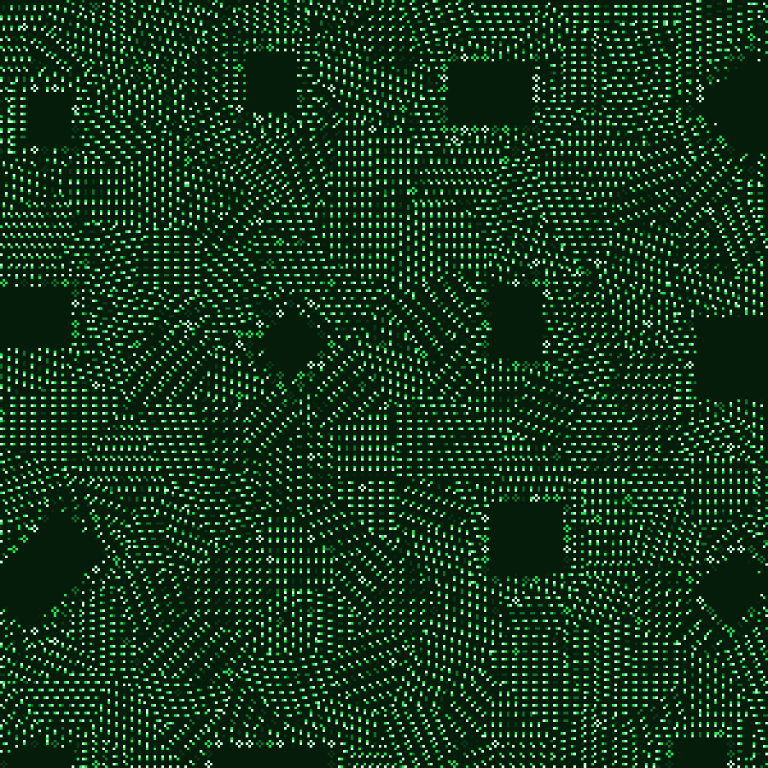
Reproduce this pattern procedurally as a Shadertoy shader.

```glsl
// Glowing green automaton: two-cell dashes in patches of differing direction,
// broken by dark boxes and diamonds with small rings along their rims.
// A fine square grid is evaluated cell by cell and supersampled.

const float GRID = 300.0;                       // cells per canvas height
const vec3 DARK   = vec3(0.02, 0.11, 0.04);
const vec3 DIM    = vec3(0.04, 0.21, 0.09);
const vec3 MID    = vec3(0.08, 0.43, 0.18);
const vec3 BRIGHT = vec3(0.12, 0.91, 0.34);
const vec3 PALE   = vec3(0.80, 1.00, 0.86);

vec3 hash3(vec2 p) {
    uvec3 v = uvec3(ivec3(ivec2(floor(p)), 7)) * 1664525u + 1013904223u;
    v.x += v.y * v.z; v.y += v.z * v.x; v.z += v.x * v.y;
    v ^= v >> 16u;
    v.x += v.y * v.z; v.y += v.z * v.x; v.z += v.x * v.y;
    return vec3(v >> 16u) / 65536.0;
}

// Distance to a scattered void, then swap flag and slope of its outward dashes
vec3 voidField(vec2 uv) {
    vec2 g = uv / 0.3 + vec2(0.35, 0.6);
    vec3 place = hash3(floor(g) + 11.0);
    vec3 form = hash3(floor(g) + 60.0);
    vec2 q = (fract(g) - 0.5) * 0.3 - (place.xy - 0.5) * 0.08;
    bool tilted = form.x < 0.45;
    if (tilted) q = vec2(q.x + q.y, q.y - q.x) * 0.7071;
    vec2 e = abs(q) - mix(vec2(0.028), vec2(0.085, 0.055), form.yz);
    if (place.z > 0.75) e += 1.0;               // no void here
    bool sideways = e.x > e.y;
    float slope = tilted ? (sideways ? -1.0 : 1.0) : 0.0;
    return vec3(max(e.x, e.y), !tilted && !sideways ? 1.0 : 0.0, slope);
}

// Nearest patch seed, with a metric that favours straight borders
vec2 patchId(vec2 cell) {
    vec2 p = cell / 24.0, best = vec2(0.0);
    float nearest = 9.0;
    for (int y = -1; y <= 1; y++)
    for (int x = -1; x <= 1; x++) {
        vec2 id = floor(p) + vec2(x, y);
        vec2 a = abs(id + hash3(id + 200.0).xy - p);
        float d = max(max(a.x, a.y), 0.7071 * (a.x + a.y));
        if (d < nearest) { nearest = d; best = id; }
    }
    return best;
}

// Staggered dashes, two lit cells in every four, on lines of a given slope
vec3 dashes(vec2 cell, bool swapAxes, float slope, vec3 seed) {
    if (swapAxes) cell = cell.yx;
    float bend = seed.x < 0.45 ? 1.6 * sin(cell.x * 0.14 + seed.y * 6.28) : 0.0;
    float row = cell.y + floor(slope * cell.x + bend + 0.01);
    float spacing = abs(slope) > 0.9 ? 4.0 : 3.0;
    if (mod(row, spacing) > 0.5) return DARK;

    float line = floor(row / spacing);
    float along = cell.x + floor(seed.z * 3.0) * line;
    float state = mod(seed.y < 0.5 ? along : -along, 4.0);
    float luck = hash3(vec2(floor(along / 4.0), line) + 400.0).x;
    if (luck < 0.07) return state < 1.5 ? DIM : DARK;
    if (luck < 0.14) return state < 1.5 ? MID : DARK;
    return state < 0.5 ? PALE : state < 1.5 ? BRIGHT
         : state < 2.5 ? mix(DARK, DIM, 0.4) : DARK;
}

vec3 cellColour(vec2 cell) {
    // Blocks of four cells give the voids stepped rims
    vec2 block = floor(cell / 4.0);
    vec3 gap = voidField((block * 4.0 + 2.0) / GRID);
    if (gap.x < 0.0) return DARK;

    // Rings: dense on the rims, rare elsewhere
    vec3 pick = hash3(block + 900.0);
    if (pick.x < (gap.x < 0.013 ? 0.55 : 0.014)) {
        vec2 a = abs(mod(cell, 4.0) - 1.0);
        vec3 glow = pick.y < 0.3 ? PALE : pick.y < 0.6 ? BRIGHT
                  : pick.y < 0.8 ? MID : DIM;
        return abs(a.x + a.y - 1.0) < 0.1 ? glow : DARK;
    }

    // Dashes point away from a nearby void, else follow their patch
    vec2 id = patchId(cell);
    vec3 seed = hash3(id + 300.0), turn = hash3(id + 500.0);
    if (gap.x < 0.026) return dashes(cell, gap.y > 0.5, gap.z, vec3(0.9, seed.yz));
    float slope = turn.y < 0.55 ? 0.0 : turn.y < 0.8 ? 1.0 : 0.5;
    if (turn.z < 0.5) slope = -slope;
    return dashes(cell, turn.x < 0.45, slope, seed);
}

void mainImage(out vec4 fragColor, in vec2 fragCoord) {
    vec3 sum = vec3(0.0);
    for (int y = -1; y <= 1; y++)
    for (int x = -1; x <= 1; x++) {
        vec2 uv = (fragCoord + vec2(x, y) / 3.0) / iResolution.y;
        sum += cellColour(floor(uv * GRID));
    }
    fragColor = vec4(sum / 9.0, 1.0);
}
```
